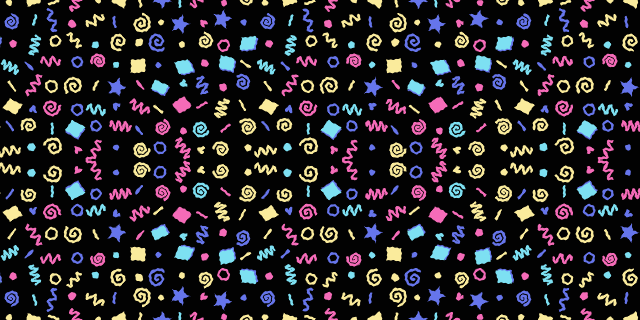
This pattern is drawn by a WebGL 2 fragment shader. Its source:

```glsl
#version 300 es
precision highp float;

uniform vec2 u_resolution;
out vec4 outColor;

const float ROWS = 15.0;            // grid rows over the canvas height
const float REPEAT_COLUMNS = 12.0;  // even, keeps the checkerboard intact
const float JITTER = 0.28;
const float STROKE = 0.06;          // half width, in cells
const float WOBBLE = 0.014;
const int CURVE_STEPS = 30;
const float PI = 3.14159265;

const vec3 BLACK = vec3(0.008, 0.006, 0.008);
const vec3 YELLOW = vec3(0.98, 0.92, 0.61);
const vec3 PINK = vec3(0.96, 0.42, 0.72);
const vec3 BLUE = vec3(0.40, 0.46, 0.92);
const vec3 CYAN = vec3(0.49, 0.88, 0.95);

vec4 hash4(vec2 cell, float seed) {
    vec4 k = vec4(12.99, 39.35, 73.16, 26.65);
    vec4 m = vec4(78.23, 11.14, 52.24, 94.67);
    return fract(sin(cell.x * k + cell.y * m + seed * 7.31) * 4375.85);
}

mat2 rotation(float a) {
    return mat2(cos(a), -sin(a), sin(a), cos(a));
}

float segment(vec2 p, vec2 a, vec2 b) {
    vec2 ab = b - a;
    return length(p - a - ab * clamp(dot(p - a, ab) / dot(ab, ab), 0.0, 1.0));
}

vec2 squigglePoint(float t, vec4 shape) {
    float waves = 2.0 + floor(shape.x * 3.0) * 0.5;
    float halfLength = mix(0.38, 0.58, shape.y);
    float height = mix(0.12, 0.23, shape.z);
    return vec2((2.0 * t - 1.0) * halfLength, height * sin(2.0 * PI * waves * t));
}

vec2 spiralPoint(float t, vec4 shape) {
    float angle = 2.0 * PI * mix(1.6, 2.1, shape.x) * t;
    float radius = mix(0.34, 0.46, shape.y) * mix(0.08, 1.0, t);
    return radius * vec2(cos(angle), sin(angle));
}

// Distance to a hand-drawn curve, walked as short segments.
float curve(vec2 p, vec4 shape, bool isSpiral) {
    float d = 9.0;
    vec2 last = isSpiral ? spiralPoint(0.0, shape) : squigglePoint(0.0, shape);
    for (int i = 1; i <= CURVE_STEPS; i++) {
        float t = float(i) / float(CURVE_STEPS);
        vec2 next = isSpiral ? spiralPoint(t, shape) : squigglePoint(t, shape);
        d = min(d, segment(p, last, next));
        last = next;
    }
    return d - STROKE;
}

float block(vec2 p, vec4 shape) {
    p.x += p.y * (shape.x - 0.5) * 0.6;
    vec2 q = abs(p) - vec2(0.31, mix(0.21, 0.28, shape.y));
    return length(max(q, 0.0)) + min(max(q.x, q.y), 0.0) - 0.03;
}

float star(vec2 p, float radius) {
    float a = abs(mod(atan(p.x, p.y) + PI / 5.0, 2.0 * PI / 5.0) - PI / 5.0);
    vec2 q = length(p) * vec2(cos(a), sin(a));
    vec2 tip = vec2(radius, 0.0);
    vec2 edge = 0.48 * radius * vec2(cos(PI / 5.0), sin(PI / 5.0)) - tip;
    return dot(q - tip, normalize(vec2(edge.y, -edge.x)));
}

float smallShape(vec2 p, float kind, vec4 shape) {
    if (kind < 0.36) return length(p) - mix(0.13, 0.19, shape.x);
    if (kind < 0.64) return abs(length(p) - mix(0.19, 0.25, shape.x)) - STROKE * 0.9;
    if (kind < 0.92) return segment(p, vec2(-0.22, 0.0), vec2(0.22, 0.0)) - STROKE;
    return segment(vec2(abs(p.x), p.y), vec2(0.0, -0.12), vec2(0.1, 0.07)) - 0.08;
}

vec3 pickColor(float h) {
    return h < 0.30 ? YELLOW : h < 0.60 ? PINK : h < 0.82 ? BLUE : CYAN;
}

void main() {
    float pixel = ROWS / u_resolution.y;
    vec2 p = (gl_FragCoord.xy / u_resolution.y - vec2(0.0, 0.5)) * ROWS;
    p.y = abs(p.y);  // mirrored about the middle
    vec2 wavy = p + WOBBLE * (sin(p.yx * 11.0) + sin(p.yx * 27.0 + p * 8.0));
    vec3 color = BLACK;

    for (int j = -1; j <= 1; j++) for (int i = -1; i <= 1; i++) {
        vec2 cell = floor(p) + vec2(i, j);
        if (cell.y < 0.0) continue;
        vec2 id = vec2(mod(cell.x, REPEAT_COLUMNS), cell.y);
        vec4 pick = hash4(id, 1.0);
        vec4 shape = hash4(id, 2.0);
        vec2 q = wavy - cell - 0.5 - (pick.xy - 0.5) * JITTER;
        if (length(q) > 0.85) continue;

        // Large and small motifs alternate like a checkerboard.
        bool isLarge = mod(id.x + id.y, 2.0) < 0.5;
        float kind = pick.z;
        bool isBlock = isLarge && kind > 0.70 && kind < 0.91;
        float turn = isBlock ? (shape.w - 0.5) * 1.2 : shape.w * 2.0 * PI;
        vec2 local = rotation(turn) * q;
        vec3 ink = pickColor(pick.w);
        float d;
        if (!isLarge) d = smallShape(local, kind, shape);
        else if (kind <= 0.70) d = curve(local, shape, kind > 0.48);
        else if (isBlock) {
            d = block(local, shape);
            if (ink == BLUE || ink == CYAN) {  // shaded side of a cyan block
                ink = CYAN;
                float side = block(local + vec2(-0.07, 0.06), shape);
                color = mix(color, BLUE, clamp(0.5 - side / pixel, 0.0, 1.0));
            }
        } else {
            d = star(local, 0.42) - 0.02;
            ink = BLUE;
        }
        color = mix(color, ink, clamp(0.5 - d / pixel, 0.0, 1.0));
    }
    outColor = vec4(color, 1.0);
}
```
